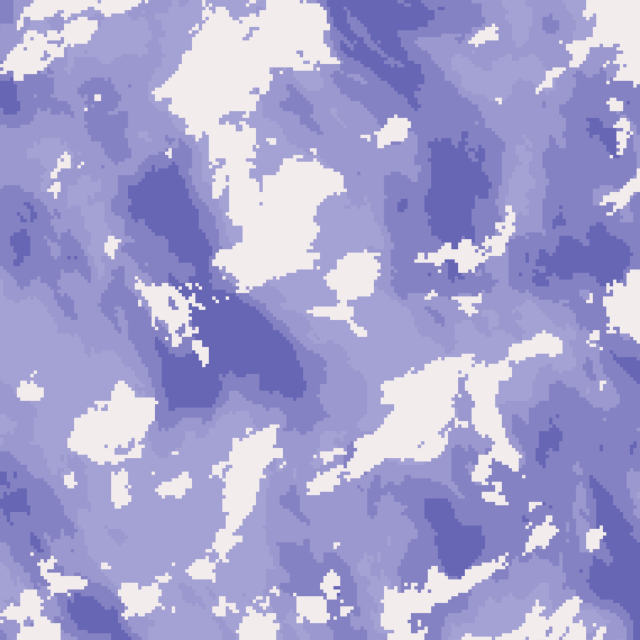
Write a Shadertoy shader that draws this texture.

```glsl
float hash(vec2 p) {
    vec3 q = fract(vec3(p.xyx) * vec3(0.1031, 0.1030, 0.0973));
    q += dot(q, q.yzx + 33.33);
    return fract((q.x + q.y) * q.z);
}

float valueNoise(vec2 p) {
    vec2 i = floor(p);
    vec2 f = fract(p);
    f = f * f * (3.0 - 2.0 * f);
    float low = mix(hash(i), hash(i + vec2(1, 0)), f.x);
    float high = mix(hash(i + vec2(0, 1)), hash(i + vec2(1, 1)), f.x);
    return mix(low, high, f.y) - 0.5;
}

mat2 rotation(float angle) {
    float c = cos(angle), s = sin(angle);
    return mat2(c, s, -s, c);
}

// Layered noise centred on zero
float fbm(vec2 p, float gain) {
    float sum = 0.0;
    float amplitude = 1.0;
    for (int octave = 0; octave < 5; octave++) {
        sum += amplitude * valueNoise(p);
        p = rotation(0.5) * p * 2.05 + 17.3;
        amplitude *= gain;
    }
    return sum;
}

// Flat stain colour at one point of the canvas
vec3 stain(vec2 uv) {
    vec2 warp = vec2(valueNoise(uv * 5.0 + 41.0), valueNoise(uv * 5.0 + 73.0));
    vec2 bent = uv + 0.09 * warp;

    // Dense patches lean steeply down to the right
    float density = fbm(rotation(1.05) * bent * vec2(5.0, 8.5) + 20.0, 0.52);

    // Gaps lean up to the right and avoid the dense patches
    float gaps = fbm(rotation(-0.55) * bent * vec2(10.0, 14.0) + 90.0, 0.56) - 0.65 * density;

    vec3 colour = vec3(0.645, 0.635, 0.830);
    if (density > -0.13) colour = vec3(0.605, 0.595, 0.808);
    if (density > 0.070) colour = vec3(0.520, 0.510, 0.765);
    if (density > 0.292) colour = vec3(0.402, 0.400, 0.710);
    if (gaps > 0.31) colour = vec3(0.950, 0.925, 0.930);
    return colour;
}

void mainImage(out vec4 fragColor, in vec2 fragCoord) {
    // Coarse square cells with softened borders
    float cells = 190.0;
    vec2 p = fragCoord / iResolution.y * cells - 0.5;
    vec2 cell = floor(p);
    vec2 blend = smoothstep(0.28, 0.72, fract(p));

    vec3 bottom = mix(stain(cell / cells), stain((cell + vec2(1, 0)) / cells), blend.x);
    vec3 top = mix(stain((cell + vec2(0, 1)) / cells), stain((cell + vec2(1, 1)) / cells), blend.x);
    fragColor = vec4(mix(bottom, top, blend.y), 1.0);
}
```
